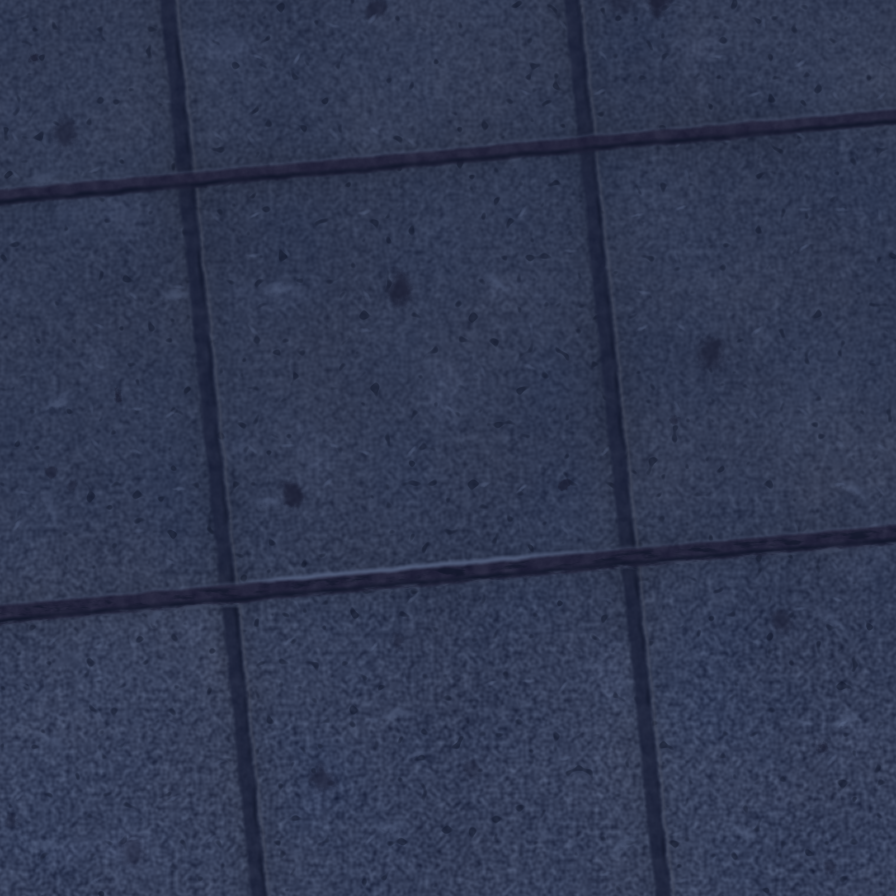
Write a WebGL 2 fragment shader that draws this texture.

```glsl
#version 300 es
precision highp float;

#define PITCH vec2(0.451, 0.466)
#define ORIGIN vec2(0.289, 0.314)
#define SKEW vec2(0.102, -0.090)
#define JOINT_HALF_WIDTH 0.0085
#define EDGE_WOBBLE 0.004
#define GRAIN 0.11
#define STAINS_PER_TILE 3
#define SCUFF_CHANCE 0.24
#define STONE vec3(0.198, 0.234, 0.334)
#define GROOVE vec3(0.115, 0.140, 0.235)
#define CREVICE vec3(0.060, 0.085, 0.160)
#define RIM vec3(0.330, 0.380, 0.500)

uniform vec2 u_resolution;
out vec4 fragColor;

vec2 hash2(vec2 p) {
  vec3 q = fract(vec3(p.xyx) * vec3(0.1031, 0.1030, 0.0973));
  q += dot(q, q.yzx + 33.33);
  return fract((q.xx + q.yz) * q.zy);
}

float gradientNoise(vec2 p) {
  vec2 i = floor(p), f = fract(p);
  vec2 u = f * f * f * (f * (f * 6.0 - 15.0) + 10.0);
  vec2 e = vec2(0.0, 1.0);
  float a = dot(hash2(i) * 2.0 - 1.0, f);
  float b = dot(hash2(i + e.yx) * 2.0 - 1.0, f - e.yx);
  float c = dot(hash2(i + e) * 2.0 - 1.0, f - e);
  float d = dot(hash2(i + e.yy) * 2.0 - 1.0, f - e.yy);
  return mix(mix(a, b, u.x), mix(c, d, u.x), u.y);
}

float fbm(vec2 p) {
  float sum = 0.0, amp = 0.6;
  for (int i = 0; i < 4; i++) {
    sum += amp * gradientNoise(p);
    p = p * 2.03 + 17.3;
    amp *= 0.5;
  }
  return sum;
}

// Soft stripe centred on d = 0
float stripe(float d, float halfWidth, float blur) {
  return 1.0 - smoothstep(halfWidth - blur, halfWidth + blur, abs(d));
}

// Dark blotches placed at random inside each tile
float stains(vec2 cell, vec2 tile, float rough) {
  float total = 0.0;
  for (int k = 0; k < STAINS_PER_TILE; k++) {
    vec2 seed = tile * 7.0 + float(k) * 19.0 + 60.0;
    vec2 centre = hash2(seed) * 0.76 + 0.12;
    vec2 traits = hash2(seed + 5.7);
    float radius = mix(0.006, 0.021, traits.x);
    float d = length((cell - centre) * PITCH * vec2(1.0, 0.85)) + rough * 0.014;
    total += (1.0 - smoothstep(radius * 0.3, radius, d)) * mix(0.3, 0.8, traits.y);
  }
  return min(total, 1.0);
}

// Short pale scratches and chips on two scales
float scuffs(vec2 p, float rough) {
  float total = 0.0;
  for (int k = 0; k < 2; k++) {
    float scale = k == 0 ? 8.0 : 23.0;
    vec2 q = p * scale + float(k) * 40.0;
    vec2 id = floor(q), pick = hash2(id + 3.1);
    vec2 d = fract(q) - 0.35 - 0.3 * hash2(id + 8.4);
    float angle = (pick.y - 0.6) * 2.4;
    d = mat2(cos(angle), -sin(angle), sin(angle), cos(angle)) * d;
    d += rough * 0.09;
    float shape = 1.0 - smoothstep(0.1, 1.0, length(d / vec2(0.22, 0.07)));
    total += shape * step(pick.x, SCUFF_CHANCE) * (0.5 + 0.5 * pick.y);
  }
  return total;
}

void main() {
  vec2 p = gl_FragCoord.xy / u_resolution;
  float blur = 0.0022 + 0.5 / u_resolution.y;

  // Slanted tile grid; joints lie on whole numbers
  vec2 grid = (p + SKEW * p.yx - ORIGIN) / PITCH;
  vec2 tile = floor(grid), joint = floor(grid + 0.5);
  vec2 d = (grid - joint) * PITCH;
  d += EDGE_WOBBLE * vec2(fbm(p * 28.0), fbm(p * 28.0 + 50.0));
  float worn = 1.0 - clamp(joint.y, 0.0, 1.0);
  float rough = fbm(p * 62.0);

  // Stone: broad mottling, tile tint and fine grain
  float lower = 1.0 - smoothstep(0.1, 0.6, p.y);
  float grain = gradientNoise(p * 190.0) + 0.7 * gradientNoise(p * 95.0 + 9.0);
  vec3 color = STONE + vec3(0.016, 0.018, 0.026) * (lower - 0.35);
  color += 0.055 * fbm(p * 5.0) + 0.045 * rough;
  color += 0.012 * (hash2(tile + 31.0).x - 0.5);
  color += vec3(0.014, 0.002, -0.014) * fbm(p * 7.0 + 80.0);
  color += GRAIN * grain * (0.65 + 0.45 * lower) * vec3(0.92, 1.0, 1.08);
  float pits = smoothstep(0.30, 0.48, gradientNoise(p * 75.0 + 23.0));
  color = mix(color, CREVICE, 0.5 * pits);

  // Marks on the tile faces
  color = mix(color, vec3(0.095, 0.105, 0.185), stains(grid - tile, tile, rough));
  float haze = smoothstep(0.12, 0.45, fbm(p * 11.0 + 4.0));
  color += haze * vec3(0.035, 0.037, 0.044);
  color = mix(color, RIM, 0.55 * scuffs(p, rough));

  // Upright joints: dark trough, deep right side, pale lip
  float breakup = smoothstep(-0.25, 0.25, fbm(p * 24.0 + 12.0));
  color *= 1.0 - 0.16 * exp(-abs(d.x) * 55.0);
  color = mix(color, GROOVE + 0.07 * rough, 0.85 * stripe(d.x, JOINT_HALF_WIDTH, blur));
  color = mix(color, CREVICE, 0.65 * breakup * stripe(d.x - 0.006, 0.002, blur));
  color = mix(color, RIM * vec3(0.88, 0.82, 0.77), 0.5 * stripe(d.x - 0.0115, 0.0012, blur));

  // Level joints: purple trough, crumbling edge and lit upper lip
  float halfWidth = JOINT_HALF_WIDTH + 0.002 * worn;
  float chips = smoothstep(-0.05, 0.25, fbm(p * vec2(34.0, 95.0)));
  float span = worn * smoothstep(0.25, 0.33, p.x) * (1.0 - smoothstep(0.55, 0.72, p.x));
  color *= 1.0 - 0.16 * exp(-abs(d.y) * 55.0);
  vec3 trough = GROOVE + vec3(0.025, 0.0, 0.0) + 0.09 * rough;
  color = mix(color, trough, 0.9 * stripe(d.y, halfWidth, blur));
  float crack = stripe(d.y + halfWidth * 0.6, 0.0025, blur);
  color = mix(color, CREVICE, (0.5 + 0.4 * breakup) * crack);
  color = mix(color, CREVICE, 0.7 * worn * chips * stripe(d.y - 0.002, 0.005, blur));
  color = mix(color, RIM * 0.8, 0.6 * worn * chips * stripe(d.y + 0.011, 0.003, blur));
  float lip = stripe(d.y - halfWidth - 0.001, 0.0014 + 0.0012 * span, blur);
  color = mix(color, RIM, (0.28 + 0.55 * span) * lip);

  fragColor = vec4(clamp(color, 0.0, 1.0), 1.0);
}
```
